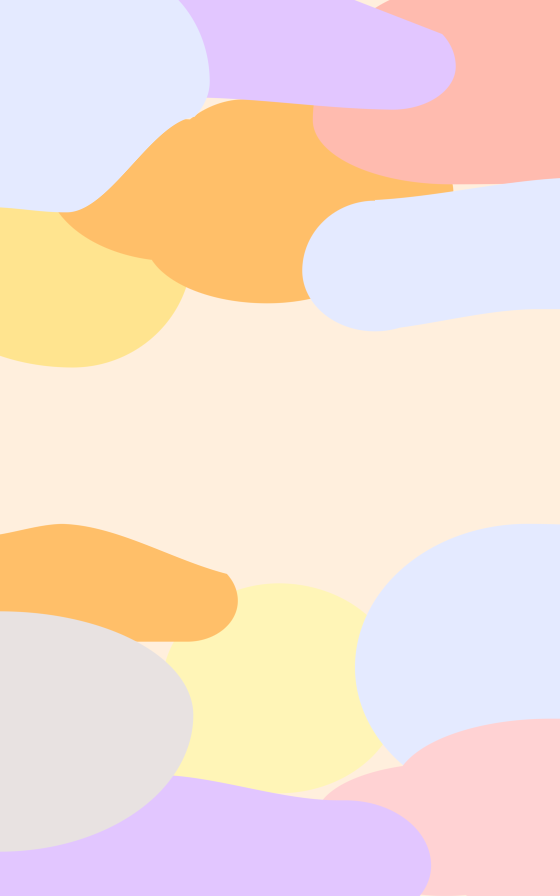
Give the GLSL for this background, as a WebGL 1 fragment shader.

```glsl
precision highp float;

// Flat pastel paper-cut blobs layered around a calm cream centre.
// Each blob joins four-radius ellipses ("lobes") with bands bounded by
// smooth ramps; the layers are painted from back to front.

uniform vec2 u_resolution;

const vec2 GRID = vec2(4.78, 7.68);   // layout units, y runs downward

const vec3 CREAM    = vec3(1.000, 0.937, 0.867);
const vec3 SKY      = vec3(0.894, 0.918, 1.000);
const vec3 LILAC    = vec3(0.886, 0.776, 1.000);
const vec3 APRICOT  = vec3(1.000, 0.749, 0.412);
const vec3 CORAL    = vec3(1.000, 0.733, 0.686);
const vec3 BLUSH    = vec3(1.000, 0.824, 0.827);
const vec3 HONEY    = vec3(1.000, 0.894, 0.561);
const vec3 LEMON    = vec3(1.000, 0.961, 0.718);
const vec3 PEARL    = vec3(0.910, 0.886, 0.882);

// Signed distance to an ellipse; radii are left, right, top, bottom.
float lobe(vec2 p, vec2 centre, vec4 radii) {
  vec2 d = p - centre;
  vec2 r = vec2(d.x < 0.0 ? radii.x : radii.y, d.y < 0.0 ? radii.z : radii.w);
  float k0 = length(d / r);
  float k1 = length(d / (r * r));
  return (k0 - 1.0) * (k0 + 1e-4) / (k1 + 1e-4);
}

// Height easing from y0 at x0 to y1 at x1.
float ramp(float x, float x0, float x1, float y0, float y1) {
  return mix(y0, y1, smoothstep(x0, x1, x));
}

// Strip between two heights, running left from the given end.
float band(vec2 p, float top, float bottom, float end) {
  return max(max(top - p.y, p.y - bottom), p.x - end);
}

vec3 paint(vec3 under, vec3 colour, float dist, float pixel) {
  return mix(colour, under, smoothstep(-0.5 * pixel, 0.5 * pixel, dist));
}

// Upper cluster
float apricotCloud(vec2 p) {
  float left = lobe(p, vec2(1.50, 1.50), vec4(1.11, 1.00, 0.48, 0.74));
  float low = lobe(p, vec2(2.28, 2.05), vec4(1.04, 1.00, 0.60, 0.55));
  float wide = lobe(p, vec2(2.10, 1.65), vec4(0.77, 1.77, 0.80, 0.80));
  return min(left, min(low, wide));
}

float lilacTongue(vec2 p) {
  float slope = (0.39 * (p.x - 3.0) - 0.01 - p.y) / length(vec2(0.39, 1.0));
  float tip = lobe(p, vec2(3.35, 0.57), vec4(0.54, 0.54, 0.45, 0.37));
  float body = band(p, -1.0, ramp(p.x, 1.6, 3.4, 0.835, 0.94), 3.35);
  return max(slope, min(tip, body));
}

float skyCorner(vec2 p) {
  float hem = ramp(p.x, -0.10, 0.55, 1.775, 1.82)
            + ramp(p.x, 0.57, 1.69, 0.0, -0.82);
  float side = lobe(p, vec2(0.90, 0.70), vec4(2.0, 0.89, 0.98, 0.58));
  return max(p.y - hem, min(side, p.x - 1.55 + max(0.7 - p.y, 0.0)));
}

float skyTongue(vec2 p) {
  float tip = lobe(p, vec2(3.20, 2.32), vec4(0.62, 0.62, 0.60, 0.52));
  float top = ramp(p.x, 3.0, 5.0, 1.72, 1.52);
  float bottom = ramp(p.x, 3.0, 4.6, 2.84, 2.65);
  return min(tip, max(band(p, top, bottom, 6.0), 3.2 - p.x));
}

// Lower cluster
float lemonBall(vec2 p) {
  float ball = lobe(p, vec2(2.38, 5.90), vec4(1.00, 1.05, 0.90, 0.90));
  return min(ball, lobe(p, vec2(2.00, 6.20), vec4(0.80, 0.80, 0.60, 0.60)));
}

float apricotTongue(vec2 p) {
  float crest = ramp(p.x, -0.2, 0.55, 0.11, 0.0)
              + ramp(p.x, 0.5, 2.3, 4.49, 4.97);
  float tip = lobe(p, vec2(1.60, 5.15), vec4(0.43, 0.43, 0.37, 0.35));
  return max(crest - p.y, min(tip, band(p, 4.0, 5.5, 1.6)));
}

float blushHills(vec2 p) {
  float front = lobe(p, vec2(3.80, 7.00), vec4(1.10, 1.10, 0.46, 0.68));
  return min(front, lobe(p, vec2(4.70, 6.75), vec4(1.33, 3.0, 0.59, 1.10)));
}

float lilacFloor(vec2 p) {
  float tip = lobe(p, vec2(2.95, 7.42), vec4(0.73, 0.73, 0.56, 0.52));
  float top = ramp(p.x, 1.3, 2.9, 6.64, 6.86);
  return min(tip, band(p, top, 9.0, 2.95));
}

void main() {
  vec2 uv = gl_FragCoord.xy / u_resolution;
  vec2 p = vec2(uv.x, 1.0 - uv.y) * GRID;
  float pixel = 1.4 * GRID.y / u_resolution.y;

  float honey = lobe(p, vec2(0.62, 2.15), vec4(1.42, 1.02, 1.0, 1.0));
  float coral = lobe(p, vec2(3.85, 1.03), vec4(1.18, 4.0, 1.15, 0.55));
  float skyDome = lobe(p, vec2(4.50, 5.72), vec4(1.47, 3.0, 1.23, 1.21));
  float pearl = lobe(p, vec2(0.0, 6.13), vec4(1.65, 1.65, 0.89, 1.17));

  vec3 c = CREAM;
  c = paint(c, HONEY, honey, pixel);
  c = paint(c, APRICOT, apricotCloud(p), pixel);
  c = paint(c, CORAL, coral, pixel);
  c = paint(c, LILAC, lilacTongue(p), pixel);
  c = paint(c, SKY, skyCorner(p), pixel);
  c = paint(c, SKY, skyTongue(p), pixel);
  c = paint(c, LEMON, lemonBall(p), pixel);
  c = paint(c, APRICOT, apricotTongue(p), pixel);
  c = paint(c, SKY, skyDome, pixel);
  c = paint(c, BLUSH, blushHills(p), pixel);
  c = paint(c, LILAC, lilacFloor(p), pixel);
  c = paint(c, PEARL, pearl, pixel);
  gl_FragColor = vec4(c, 1.0);
}
```
